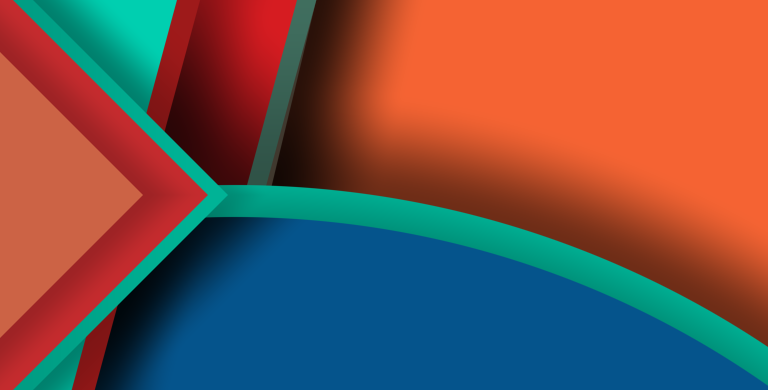
Give the GLSL for this background, as a WebGL 1 fragment shader.

```glsl
precision highp float;
// Layered paper-cut background: slanted stripes and an orange sheet, a large
// blue disc with a teal rim, and a nested chevron pointing in from the left.
// Each layer is a signed distance mask; soft shadows reuse those distances.

uniform vec2 u_resolution;

const float SLANT = 0.27;
const vec2 DISC_CENTER = vec2(0.6026, -1.9308);
const float RIM_RADIUS = 2.4564;
const float DISC_RADIUS = 2.3744;

const vec3 ORANGE = vec3(0.96, 0.39, 0.20);
const vec3 GREY_GREEN = vec3(0.25, 0.43, 0.37);
const vec3 GREY_EDGE = vec3(0.25, 0.22, 0.18);
const vec3 RED = vec3(0.84, 0.11, 0.13);
const vec3 DARK_RED = vec3(0.62, 0.10, 0.10);
const vec3 TEAL = vec3(0.00, 0.68, 0.57);
const vec3 BRIGHT_TEAL = vec3(0.00, 0.81, 0.69);
const vec3 BLUE = vec3(0.02, 0.33, 0.55);
const vec3 CHEVRON_RED = vec3(0.77, 0.17, 0.18);
const vec3 CORAL = vec3(0.80, 0.39, 0.27);

// Signed horizontal distance to a slanted line that meets the top at topX
float slantDistance(vec2 p, float topX, float slant) {
  return p.x + slant * (1.0 - p.y) - topX;
}

// Signed distance to a right-angled chevron with its tip at tipX
float chevronDistance(vec2 p, float tipX) {
  return (p.x + abs(p.y - 0.5) - tipX) * 0.7071;
}

float discDistance(vec2 p, float radius) {
  return length(p - DISC_CENTER) - radius;
}

// Brightness rising from floorLevel at the casting edge to 1 at width
float shade(float dist, float width, float floorLevel) {
  return mix(floorLevel, 1.0, smoothstep(0.0, width, dist));
}

// Paints a layer where its signed distance is negative
vec3 paint(vec3 below, vec3 layer, float dist, float pixel) {
  return mix(layer, below, smoothstep(-0.75 * pixel, 0.75 * pixel, dist));
}

void main() {
  vec2 p = gl_FragCoord.xy / u_resolution.y;
  p.x *= 1.9692 * u_resolution.y / u_resolution.x;
  float pixel = 1.0 / u_resolution.y;

  float sheetEdge = slantDistance(p, 0.811, 0.24);
  float greyEdge = slantDistance(p, 0.811, SLANT);
  float redEdge = slantDistance(p, 0.7615, SLANT);
  float stripeEdge = slantDistance(p, 0.513, SLANT);
  float tealEdge = slantDistance(p, 0.4538, SLANT);
  float rim = discDistance(p, RIM_RADIUS);
  float disc = discDistance(p, DISC_RADIUS);
  float chevron = chevronDistance(p, 0.5846);
  float chevronRed = chevronDistance(p, 0.5333);
  float chevronCore = chevronDistance(p, 0.3667);

  // Orange sheet, shadowed by the stripes and the disc
  vec3 color = ORANGE * shade(sheetEdge, 0.29, 0.17) * shade(rim, 0.27, 0.45);

  // Grey and red stripes
  vec3 grey = GREY_GREEN * mix(0.75, 1.0, smoothstep(0.5, 1.0, p.y));
  color = paint(color, GREY_EDGE, sheetEdge, pixel);
  color = paint(color, grey, greyEdge, pixel);
  vec3 red = RED * shade(chevron, 0.40, 0.28) * shade(stripeEdge, 0.20, 0.70);
  color = paint(color, red, redEdge, pixel);

  // Blue disc and its teal rim
  float rimDepth = clamp(-rim / (RIM_RADIUS - DISC_RADIUS), 0.0, 1.0);
  vec3 rimColor = TEAL * mix(1.0, 0.84, rimDepth) * shade(chevron, 0.08, 0.85);
  color = paint(color, rimColor, rim, pixel);
  vec3 blue = BLUE * shade(chevron, 0.20, 0.22) * shade(stripeEdge, 0.20, 0.35);
  color = paint(color, blue, disc, pixel);

  // Dark red stripe and teal corner
  color = paint(color, DARK_RED * shade(chevron, 0.20, 0.80), stripeEdge, pixel);
  vec3 corner = BRIGHT_TEAL * shade(chevron, 0.14, 0.62);
  color = paint(color, corner, tealEdge, pixel);

  // Nested chevron
  vec3 border = TEAL * mix(0.90, 1.03, smoothstep(0.0, 0.55, p.x));
  color = paint(color, border, chevron, pixel);
  vec3 band = CHEVRON_RED * shade(chevronCore, 0.11, 0.80);
  color = paint(color, band, chevronRed, pixel);
  color = paint(color, CORAL, chevronCore, pixel);

  gl_FragColor = vec4(color, 1.0);
}
```
